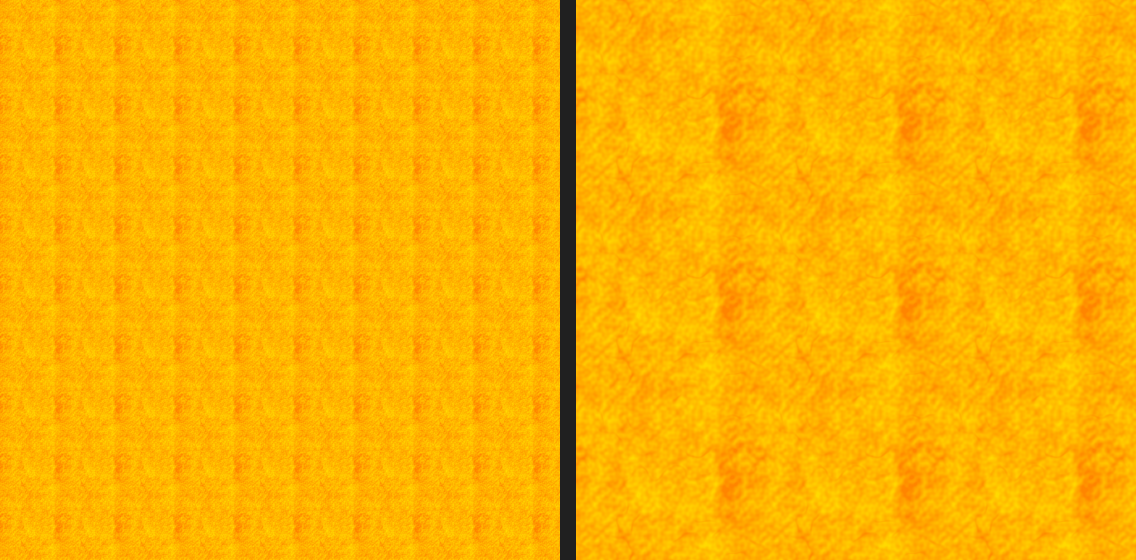
Left, the full canvas; right, a detail of the centre.
Reproduce this pattern procedurally as a WebGL 1 fragment shader.

```glsl
precision highp float;
// Amber mottled, brushed cloth made of one small square tile repeated in a grid.

uniform vec2 u_resolution;

#define REPEATS 9.366
#define TILE_ORIGIN vec2(0.915, 0.61)
#define BASE_GREEN 0.712
#define CLOUD_GAIN 0.085
#define CREASE_GAIN 0.10
#define BRUSH_GAIN 0.12
#define GRAIN_GAIN 0.11
#define STAIN_GAIN 0.080
#define WARP 0.06

vec2 gradient(vec2 cell, vec2 period) {
    cell = mod(cell, period);
    float angle = 6.2832 * fract(sin(dot(cell, vec2(127.1, 311.7)) + period.x) * 43758.5);
    return vec2(cos(angle), sin(angle));
}

// Gradient noise that wraps after a whole number of cells
float noise(vec2 p, vec2 period) {
    vec2 i = floor(p), f = p - i;
    vec2 u = f * f * f * (f * (f * 6.0 - 15.0) + 10.0);
    vec2 e = vec2(1.0, 0.0);
    float a = dot(gradient(i, period), f);
    float b = dot(gradient(i + e.xy, period), f - e.xy);
    float c = dot(gradient(i + e.yx, period), f - e.yx);
    float d = dot(gradient(i + e.xx, period), f - e.xx);
    return mix(mix(a, b, u.x), mix(c, d, u.x), u.y);
}

float clouds(vec2 p) {
    float sum = 0.0, gain = 0.9, cells = 4.0;
    for (int octave = 0; octave < 3; octave++) {
        sum += gain * noise(p * cells, vec2(cells));
        gain *= 0.85;
        cells *= 2.0;
    }
    return sum;
}

// Thin dark folds along the zero lines of the noise
float creases(vec2 p) {
    float fold = abs(noise(p * 6.0, vec2(6.0)) + 0.4 * noise(p * 13.0, vec2(13.0)));
    float patches = smoothstep(-0.1, 0.3, noise(p * 5.0, vec2(5.0)));
    return patches * (1.0 - smoothstep(0.0, 0.12, fold));
}

// Soft wrapped spot; slant shears it along either axis
float spot(vec2 p, vec2 center, vec2 size, vec2 slant) {
    vec2 d = fract(p - center + 0.5) - 0.5;
    d = (d - slant * d.yx) / size;
    return exp(-dot(d, d));
}

// Light patches minus dark stains, y pointing down
float stains(vec2 p) {
    float light = spot(p, vec2(0.86, 0.37), vec2(0.08, 0.11), vec2(-0.5, 0.0));
    light += 0.7 * spot(p, vec2(0.55, 0.17), vec2(0.08, 0.12), vec2(0.3, 0.0));
    light += 0.9 * spot(p, vec2(0.97, 0.50), vec2(0.035, 0.24), vec2(0.0));
    light += 0.6 * spot(p, vec2(0.25, 0.84), vec2(0.16, 0.04), vec2(0.0, 0.1));
    light += 0.8 * spot(p, vec2(0.90, 0.66), vec2(0.06, 0.16), vec2(-0.2, 0.0));
    // The upright streak is cut hard on its left side
    float side = fract(p.x + 0.5) - 0.5;
    float dark = 1.2 * spot(p, vec2(0.02, 0.20), vec2(0.08, 0.24), vec2(0.0)) * smoothstep(-0.025, 0.015, side);
    dark += 0.9 * spot(p, vec2(0.20, 0.03), vec2(0.24, 0.025), vec2(0.0, 0.1));
    dark += 0.5 * spot(p, vec2(0.17, 0.19), vec2(0.16, 0.10), vec2(-0.6, 0.0));
    dark += 0.5 * spot(p, vec2(0.40, 0.63), vec2(0.25, 0.14), vec2(0.0));
    dark += 0.7 * spot(p, vec2(0.55, 0.92), vec2(0.12, 0.03), vec2(0.0, 0.15));
    return light - dark;
}

// Short rising hairs; the whole-number shear keeps them tileable
float brush(vec2 p) {
    vec2 cells = vec2(21.0, 8.0);
    return noise(vec2(p.x + p.y, p.y - p.x) * cells, cells);
}

void main() {
    vec2 uv = gl_FragCoord.xy / u_resolution;
    uv.x *= u_resolution.x / u_resolution.y;
    vec2 p = fract(vec2(uv.x, 1.0 - uv.y) * REPEATS - TILE_ORIGIN);

    // Ragged stain outlines
    vec2 wobble = vec2(0.4 * noise(p * 7.0, vec2(7.0)), noise(p * 9.0, vec2(9.0)));
    float stain = stains(p + WARP * wobble);
    float grain = noise(p * 37.0, vec2(37.0));

    // Hairs show most in the darker areas
    float hairs = brush(p) * (0.9 - 0.5 * clamp(stain, -1.0, 1.0));

    float green = BASE_GREEN + CLOUD_GAIN * clouds(p) + STAIN_GAIN * stain;
    green += BRUSH_GAIN * hairs + GRAIN_GAIN * grain - CREASE_GAIN * 0.6 * creases(p);
    gl_FragColor = vec4(1.0, clamp(green, 0.52, 0.85), 0.0, 1.0);
}
```
